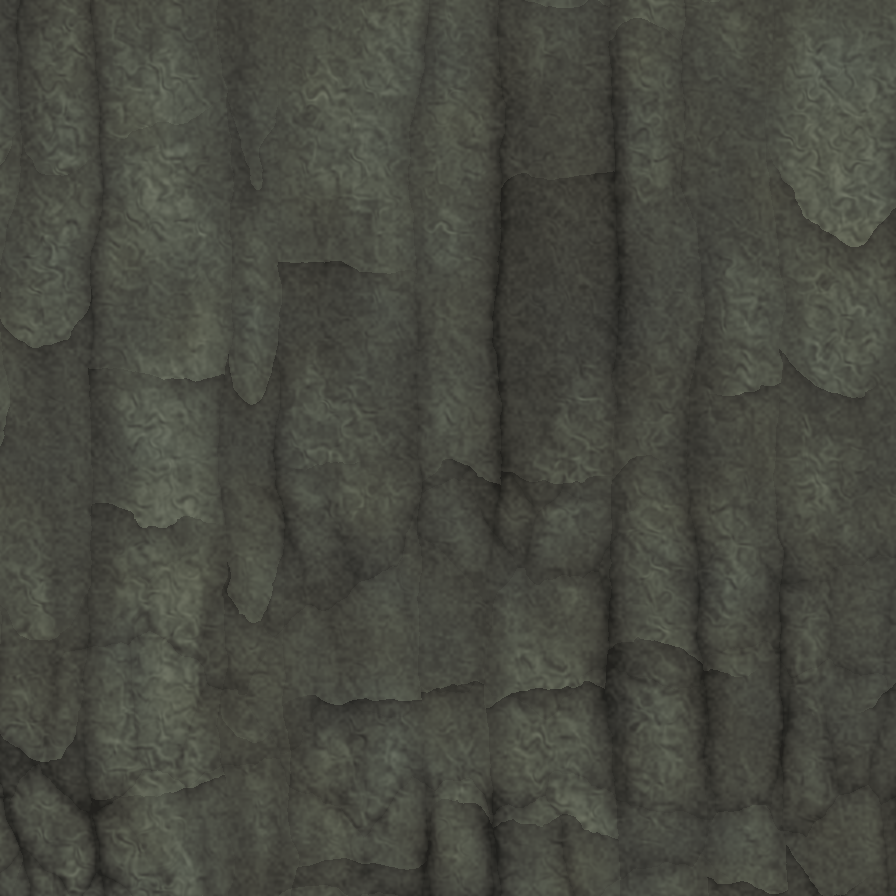
Give the GLSL for this texture, as a WebGL 1 fragment shader.

```glsl
precision highp float;
uniform vec2 u_resolution;

float hash(vec2 p) {
  vec3 q = fract(p.xyx * vec3(0.1031, 0.1030, 0.0973));
  q += dot(q, q.yzx + 33.33);
  return fract((q.x + q.y) * q.z);
}

float noise(vec2 p) {
  vec2 i = floor(p), f = fract(p);
  f = f * f * (3.0 - 2.0 * f);
  return mix(mix(hash(i), hash(i + vec2(1, 0)), f.x),
             mix(hash(i + vec2(0, 1)), hash(i + vec2(1, 1)), f.x), f.y);
}

float fbm(vec2 p) {
  float sum = 0.0, amp = 0.53;
  for (int i = 0; i < 4; i++) {
    sum += amp * noise(p);
    p = mat2(0.8, 0.6, -0.6, 0.8) * p * 2.03 + 17.3;
    amp *= 0.5;
  }
  return sum;
}

float slabEdge(float k, float seed) {
  return k + 0.65 * hash(vec2(k, seed));
}

// Uneven slabs along a line: distance to lower edge, to upper edge, slab id
vec3 slabs(float x, float seed) {
  float k = floor(x);
  if (x < slabEdge(k, seed)) k -= 1.0;
  return vec3(x - slabEdge(k, seed), slabEdge(k + 1.0, seed) - x, k);
}

// Rounded stones: x = gap between the two nearest centres, yz = offset from centre
vec3 boulders(vec2 p) {
  vec2 home = floor(p), offset = vec2(0);
  float first = 9.0, second = 9.0;
  for (int j = -1; j <= 1; j++) {
    for (int i = -1; i <= 1; i++) {
      vec2 c = home + vec2(i, j);
      vec2 r = p - c - 0.1 - 0.8 * vec2(hash(c + 3.1), hash(c + 47.7));
      float d = length(r);
      second = min(second, max(first, d));
      if (d < first) {
        first = d;
        offset = r;
      }
    }
  }
  return vec3(second - first, offset);
}

void main() {
  vec2 uv = gl_FragCoord.xy / u_resolution;

  // Bend the rock outlines
  vec2 bend = vec2(noise(uv * vec2(5.0, 6.0)), noise(uv * 8.0 + 31.0)) - 0.5;
  vec2 chip = vec2(fbm(uv * 24.0 + 5.0), fbm(uv * 24.0 + 63.0)) - 0.5;
  vec2 rock = uv + bend * vec2(0.04, 0.06) + chip * vec2(0.016, 0.035);

  // Upright columns, each broken into blocks by curved ledges
  vec3 column = slabs(rock.x * 9.5 + 20.0, 7.0);
  float across = column.x / (column.x + column.y) - 0.5;
  float side = min(column.x, column.y) / 9.5;
  float arch = mix(-0.12, 0.3, hash(vec2(column.z, 5.0)));
  float seed = column.z + 60.0;
  vec3 block = slabs((rock.y - arch * across * across) * 4.3 + 9.0 * hash(vec2(seed, 2.0)), seed);
  float above = block.x / 4.3, below = block.y / 4.3;
  float tone = hash(vec2(block.z, seed + 11.0)) - 0.5;

  vec3 stone = boulders(rock * vec2(13.0, 8.5) + 40.0);
  float low = 1.0 - smoothstep(0.15, 0.6, uv.y + 0.4 * (noise(uv * 5.0 + 9.0) - 0.5));

  // Broad light, lit patches and vertical streaks
  float patches = smoothstep(0.34, 0.66, fbm(uv * vec2(11.0, 6.0) + 12.0));
  float dome = smoothstep(0.0, 0.04, side) * smoothstep(0.0, 0.05, below);
  float light = 0.277 + 0.062 * patches * (0.3 + 0.7 * dome);
  light += 0.035 * (noise(vec2(rock.x * 18.0, uv.y * 2.0) + 40.0) - 0.5);
  light += 0.025 * (noise(vec2(uv.x * 65.0, uv.y * 4.0)) - 0.5);
  light += 0.022 * tone + 0.02 * across;
  light += low * (0.03 * smoothstep(0.0, 0.5, stone.x) - 0.012 + 0.025 * stone.z);

  // Soft grooves between columns, fading in and out
  float depth = smoothstep(0.3, 0.75, noise(uv * vec2(10.0, 4.0) + 70.0));
  light -= (0.008 + 0.075 * depth) * exp(-side / 0.013);
  light -= 0.02 * depth * exp(-side / 0.004);

  // Ledges: lit lip above, shadow beneath, broken along their length
  float broken = smoothstep(0.3, 0.65, noise(uv * vec2(13.0, 9.0) + 25.0));
  broken *= 1.0 - 0.6 * smoothstep(0.7, 0.9, uv.y);
  light += 0.022 * broken * exp(-above / 0.03);
  light -= broken * (0.04 * exp(-below / 0.007) + 0.03 * exp(-below / 0.045));
  light -= low * (0.01 + 0.045 * depth) * exp(-stone.x / 0.12);

  // Wrinkled, gritty stone relief, strongest where lit
  vec2 grain = uv * 135.0 + 2.5 * vec2(noise(uv * 75.0), noise(uv * 75.0 + 19.0));
  float emboss = noise(grain) - noise(grain + vec2(0.45, 0.6));
  float coarse = noise(grain * 0.45 + 8.0) - noise(grain * 0.45 + vec2(8.3, 8.4));
  light += (emboss + 0.5 * coarse) * (0.035 + 0.065 * patches * dome);
  light += 0.05 * (noise(uv * 250.0) - 0.5);
  light = clamp(light, 0.13, 0.45);

  // Brown-grey shade to mossy grey-green light
  float moss = smoothstep(0.22, 0.36, light);
  vec3 tint = mix(vec3(1.01, 1.0, 0.9), vec3(0.98, 1.02, 0.88), moss);
  tint += vec3(-0.03, 0.0, 0.05) * (fbm(uv * 14.0 + 80.0) - 0.45);
  gl_FragColor = vec4(light * tint, 1.0);
}
```
